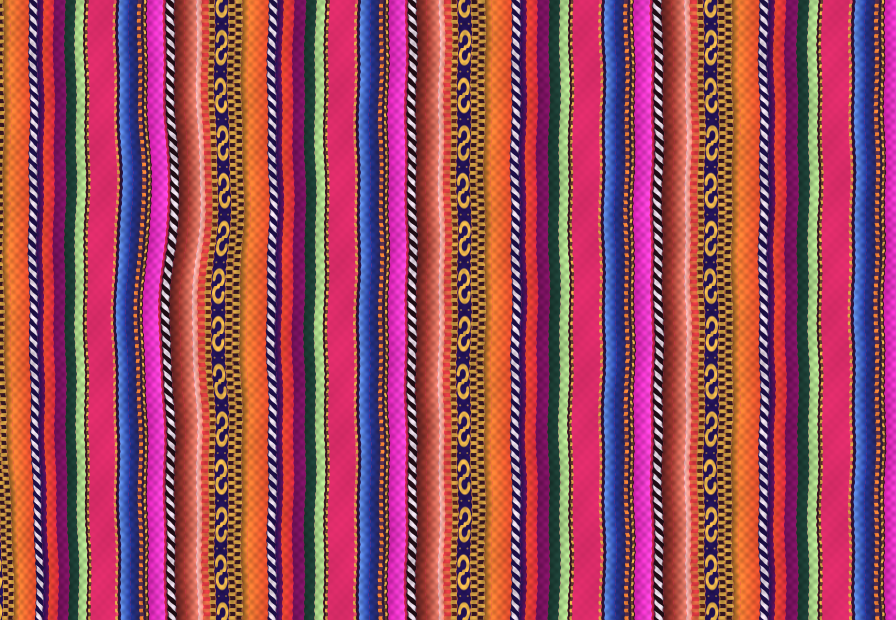
This texture is drawn by a WebGL 1 fragment shader. Its source:

```glsl
precision highp float;
// Woven striped blanket: vertical bands with twisted cords, ladders and curled motifs.
uniform vec2 u_resolution;

const float TAU = 6.2831853;
const float PERIOD = 0.2728;      // width of one stripe set, in canvas widths
const float START = 0.0942;       // left edge of the first plain pink band
const float MOTIFS = 13.0;        // curled motifs down the cloth
const float ASPECT = 1.446;       // proportions of the cloth

const vec3 PINK = vec3(0.86, 0.17, 0.41);
const vec3 NAVY = vec3(0.13, 0.07, 0.33);
const vec3 BLUE = vec3(0.38, 0.56, 0.88);
const vec3 ROYAL = vec3(0.13, 0.22, 0.62);
const vec3 MAGENTA = vec3(0.80, 0.12, 0.66);
const vec3 ORCHID = vec3(0.96, 0.27, 0.84);
const vec3 DARK = vec3(0.20, 0.08, 0.13);
const vec3 BROWN = vec3(0.34, 0.12, 0.12);
const vec3 RUST = vec3(0.62, 0.22, 0.18);
const vec3 SALMON = vec3(0.92, 0.51, 0.43);
const vec3 BLUSH = vec3(0.93, 0.74, 0.74);
const vec3 RED = vec3(0.84, 0.16, 0.24);
const vec3 ORANGE = vec3(0.94, 0.50, 0.20);
const vec3 EMBER = vec3(0.88, 0.28, 0.17);
const vec3 GOLD = vec3(0.86, 0.66, 0.27);
const vec3 OLIVE = vec3(0.52, 0.35, 0.13);
const vec3 PURPLE = vec3(0.42, 0.06, 0.33);
const vec3 FOREST = vec3(0.09, 0.20, 0.17);
const vec3 MINT = vec3(0.70, 0.88, 0.56);
const vec3 WHITE = vec3(0.88, 0.83, 0.88);

float gauss(float x, float width) {
  return exp(-x * x / (width * width));
}

// Coverage of the interval a..b with edge softness e
float cover(float x, float a, float b, float e) {
  return smoothstep(a - e, a + e, x) * (1.0 - smoothstep(b - e, b + e, x));
}

// Band a..b, shaded from one colour to another
vec3 stripe(vec3 base, float u, float a, float b, vec3 left, vec3 right, float e) {
  vec3 shade = mix(left, right, clamp((u - a) / (b - a), 0.0, 1.0));
  return mix(base, shade, cover(u, a, b, e));
}

// Smooth repeated dash along one axis
float dashes(float y, float count, float slope) {
  return smoothstep(-0.45, 0.55, sin(TAU * y * count + slope));
}

// Column of short stitches on a ground colour
vec3 beads(vec3 base, float u, float y, float a, float b, vec3 ground, vec3 thread, float e) {
  vec3 shade = mix(ground, thread, 0.25 + 0.75 * dashes(y, 82.0, 0.0));
  return stripe(base, u, a, b, shade, shade, e);
}

// Slanted pale strands twisted with a dark one
vec3 cord(vec3 base, float u, float y, float a, float b, vec3 ground, float e) {
  float across = (u - a) / (b - a) - 0.5;
  float strand = dashes(y, 54.0, across * 4.6) * (1.0 - smoothstep(0.28, 0.55, abs(across)));
  vec3 shade = mix(ground, WHITE, strand);
  return stripe(base, u, a, b, shade, shade, e);
}

// Two rails joined by rungs
vec3 ladder(vec3 base, float u, float y, float a, float b, vec3 ground, float e) {
  float across = abs((u - a) / (b - a) - 0.5);
  float rail = smoothstep(0.26, 0.44, across) * 0.55;
  vec3 shade = mix(ground, GOLD, max(rail, dashes(y, 78.0, 0.0) * 0.9));
  return stripe(base, u, a, b, shade, shade, e);
}

// Distance to a curl of two unit arcs, opening left above and right below
float curl(vec2 p) {
  p = p.y < 0.0 ? -p : p;
  float ring = abs(length(p - vec2(0.0, 1.0)) - 1.0);
  float ends = min(length(p), length(p - vec2(-1.0, 1.0)));
  return p.x < 0.0 && p.y < 1.0 ? ends : ring;
}

// Sideways pull of the cloth
float drift(vec2 p) {
  float corner = 0.015 * exp(-18.0 * p.x) * (1.0 - smoothstep(0.0, 0.5, p.y));
  float bend = 0.005 * gauss(p.y - 0.68, 0.08) - 0.006 * gauss(p.y - 0.47, 0.11);
  float ripple = 0.0007 * (sin(p.y * 17.0 + p.x * 9.0) + sin(p.y * 41.0 - p.x * 23.0));
  return corner + bend * gauss(p.x - 0.19, 0.08) + ripple + 0.035 * (p.x - 0.5) * (p.x - 0.5);
}

vec3 bands(float u, float y, float e) {
  vec3 c = PINK;
  c = beads(c, u, y, 0.103, 0.114, PINK, GOLD, e);
  c = stripe(c, u, 0.114, 0.128, DARK, NAVY, e);
  c = stripe(c, u, 0.126, 0.168, BLUE, ROYAL, e);
  c = stripe(c, u, 0.168, 0.245, ROYAL * 0.9, DARK, e);
  c = beads(c, u, y, 0.205, 0.221, NAVY, ORANGE, e);
  c = beads(c, u, y + 0.006, 0.231, 0.240, DARK, GOLD, e);
  c = stripe(c, u, 0.245, 0.312, MAGENTA, ORCHID, e);
  c = stripe(c, u, 0.312, 0.326, RED, PURPLE, e);
  c = cord(c, u, y, 0.322, 0.360, DARK * 0.6, e);
  c = stripe(c, u, 0.360, 0.400, BROWN, RUST, e);
  c = stripe(c, u, 0.400, 0.450, RUST, SALMON, e);
  c = stripe(c, u, 0.450, 0.472, BLUSH, SALMON, e);
  c = beads(c, u, y, 0.472, 0.503, RED, mix(RED, GOLD, 0.45), e);
  c = ladder(c, u, y, 0.500, 0.526, BROWN, e);
  c = stripe(c, u, 0.526, 0.580, NAVY, NAVY, e);
  c = ladder(c, u, y, 0.580, 0.609, DARK, e);
  c = ladder(c, u, y + 0.006, 0.609, 0.638, DARK, e);
  c = stripe(c, u, 0.638, 0.665, OLIVE, ORANGE, e);
  c = stripe(c, u, 0.665, 0.747, ORANGE, EMBER, e);
  c = cord(c, u, y, 0.745, 0.782, NAVY * 0.8, e);
  c = stripe(c, u, 0.782, 0.806, NAVY, PURPLE, e);
  c = stripe(c, u, 0.806, 0.850, EMBER, RED, e);
  c = stripe(c, u, 0.850, 0.898, PURPLE, PURPLE * 1.2, e);
  c = stripe(c, u, 0.898, 0.942, FOREST, FOREST * 1.3, e);
  c = stripe(c, u, 0.942, 0.979, MINT * 0.85, MINT, e);
  c = stripe(c, u, 0.979, 0.988, DARK, DARK, e);
  return beads(c, u, y, 0.987, 0.996, DARK, GOLD, e);
}

void main() {
  vec2 p = gl_FragCoord.xy / u_resolution;
  float e = 0.6 / (PERIOD * u_resolution.x);
  float u = fract((p.x - drift(p) - START) / PERIOD);
  vec3 c = bands(u + 0.0015 * sin(TAU * p.y * 80.0), p.y, e);

  // Curled motifs with small dots between them
  vec2 cell = vec2((u - 0.553) * PERIOD * ASPECT, (fract(p.y * MOTIFS + 0.5) - 0.5) / MOTIFS);
  float soft = 0.7 / (u_resolution.y * 0.0075);
  float ink = 1.0 - smoothstep(0.34 - soft, 0.34 + soft, curl(cell / vec2(0.0072, 0.0122)));
  vec2 gap = vec2(abs(cell.x) - 0.006, abs(cell.y) - 0.5 / MOTIFS) / 0.0075;
  ink = max(ink, 0.6 * (1.0 - smoothstep(0.2 - soft, 0.2 + soft, length(gap))));
  c = mix(c, GOLD * 1.05, ink);

  // Weave relief, calmer on the plain band, and uneven dye
  float weave = sin(TAU * u * 24.0) * sin(TAU * p.y * 60.0);
  float relief = mix(0.025, 0.11, smoothstep(0.09, 0.12, u));
  float wear = sin(p.y * 23.0 + p.x * 61.0) + sin(p.y * 67.0 - p.x * 139.0);
  gl_FragColor = vec4(c * (1.0 + relief * weave + 0.02 * wear), 1.0);
}
```
